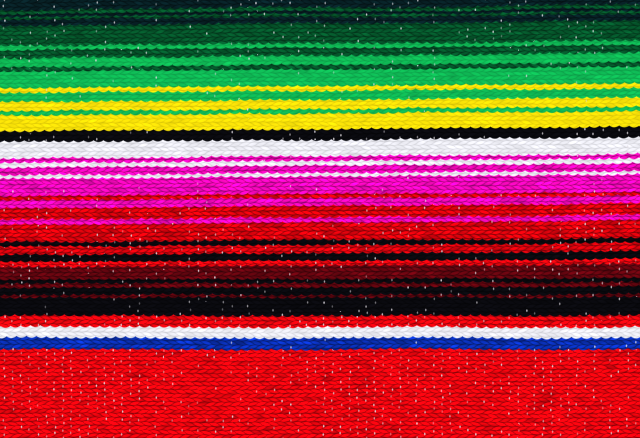
This texture is drawn by a Shadertoy shader. Its source:

```glsl
// A striped woven blanket: horizontal colour bands with scalloped edges,
// slanted yarn relief, and pale warp threads peeking through the weft.
// Bands are blended edge by edge; gradient noise adds sag, streaks and wear.

const float WARP_PITCH = 52.0;     // warp columns per canvas height
const float WEFT_PITCH = 108.0;    // yarn rows per canvas height
const float SPECK_PITCH = 60.0;    // speck rows per canvas height
const float SCALLOP = 0.0040;      // depth of the bumps on band edges
const float EDGE_WANDER = 0.0028;  // slow drift of each band edge
const float TILT = 0.011;          // rise of the upper bands to the right
const float SAG = 0.004;           // bend shared by all bands
const float RELIEF_DARK = 0.52;    // yarn shading on deep colours
const float RELIEF_PALE = 0.14;    // yarn shading on pale colours
const float STREAK = 0.22;         // uneven dye along the yarn
const vec3 WARP_COLOR = vec3(0.88, 0.86, 0.88);

const int NAVY = 0, PINE = 1, GREEN = 2, YELLOW = 3, BLACK = 4, WHITE = 5,
          PINK = 6, RED = 7, MAROON = 8, BLUE = 9, CRIMSON = 10;

// Yarn colour, with the density of warp specks in alpha
const vec4 YARN[11] = vec4[11](
    vec4(0.03, 0.13, 0.15, 0.22), vec4(0.02, 0.34, 0.17, 0.25),
    vec4(0.06, 0.74, 0.34, 0.10), vec4(0.99, 0.90, 0.03, 0.02),
    vec4(0.04, 0.04, 0.06, 0.22), vec4(0.94, 0.94, 0.97, 0.00),
    vec4(1.00, 0.03, 0.76, 0.06), vec4(0.98, 0.02, 0.06, 0.48),
    vec4(0.40, 0.02, 0.06, 0.26), vec4(0.04, 0.19, 0.72, 0.08),
    vec4(0.88, 0.01, 0.05, 0.28));

// Top of each band, in thousandths of the height below the upper rim
const int BANDS = 42;
const float BAND_TOP[BANDS] = float[BANDS](
    0., 17., 25., 32., 38., 53., 99., 108., 127., 148., 158.,
    196., 207., 228., 249., 259., 295., 319., 357., 367., 378.,
    395., 403., 443., 452., 470., 496., 508., 548., 559., 578.,
    595., 606., 637., 646., 656., 673., 679., 721., 747., 772., 798.);
const int BAND_YARN[BANDS] = int[BANDS](
    NAVY, PINE, NAVY, PINE, NAVY, PINE, GREEN, PINE, GREEN, PINE, GREEN,
    YELLOW, GREEN, YELLOW, GREEN, YELLOW, BLACK, WHITE, PINK, WHITE, PINK,
    WHITE, PINK, CRIMSON, PINK, CRIMSON, PINK, CRIMSON, BLACK, CRIMSON, BLACK,
    RED, MAROON, BLACK, MAROON, BLACK, MAROON, BLACK, RED, WHITE, BLUE, RED);

float hash(vec2 p) {
    vec3 q = fract(p.xyx * vec3(0.1031, 0.1030, 0.0973));
    q += dot(q, q.yzx + 33.33);
    return fract((q.x + q.y) * q.z);
}

float gradientDot(vec2 cell, vec2 offset) {
    float angle = 6.2832 * hash(cell);
    return dot(vec2(cos(angle), sin(angle)), offset);
}

float gradientNoise(vec2 p) {
    vec2 i = floor(p), f = fract(p);
    vec2 u = f * f * f * (f * (f * 6.0 - 15.0) + 10.0);
    vec2 e = vec2(0.0, 1.0);
    float low = mix(gradientDot(i, f), gradientDot(i + e.yx, f - e.yx), u.x);
    float high = mix(gradientDot(i + e, f - e), gradientDot(i + 1.0, f - 1.0), u.x);
    return mix(low, high, u.y);
}

// Blend the bands in order, each with its own bumpy edge
vec4 bandYarn(float x, float depth, float blur) {
    vec4 yarn = YARN[BAND_YARN[0]];
    for (int i = 1; i < BANDS; i++) {
        float id = float(i);
        float bump = abs(sin(3.1416 * (x * WARP_PITCH * 0.85 + hash(vec2(id, 7.0))))) - 0.6;
        float drift = gradientNoise(vec2(x * 9.0, id * 5.37));
        float edge = 0.001 * BAND_TOP[i] + SCALLOP * bump + EDGE_WANDER * drift;
        yarn = mix(yarn, YARN[BAND_YARN[i]], smoothstep(-blur, blur, depth - edge));
    }
    return yarn;
}

// Slanted lozenges whose lean flips on every row: 0 in a gap, 1 on the yarn
float yarnRelief(vec2 p) {
    vec2 q = p * vec2(WARP_PITCH, WEFT_PITCH);
    float row = floor(q.y);
    float lean = mod(row, 2.0) * 2.0 - 1.0;
    q.x += 0.5 * row + 0.7 * lean * (fract(q.y) - 0.5);
    float body = 1.0 - smoothstep(0.22, 0.68, length(fract(q) - 0.5));
    return body * mix(0.65, 1.1, hash(floor(q)));
}

// Pale dots between the weft yarns, staggered from column to column
float warpSpecks(vec2 p, float density, float pixel) {
    vec2 pitch = vec2(WARP_PITCH, SPECK_PITCH);
    vec2 q = p * pitch;
    q.y += 0.5 * mod(floor(q.x), 2.0);
    vec2 cell = floor(q);
    vec2 jitter = 0.25 * (vec2(hash(cell + 3.1), hash(cell + 8.7)) - 0.5);
    vec2 d = (fract(q) - 0.5 - jitter) / pitch;
    float dist = length(d * vec2(1.5, 1.0)) - 0.0026;
    float patchy = 1.0 + 1.2 * gradientNoise(p * 4.0 + 20.0);
    float present = step(hash(cell + 41.0), density * patchy);
    return present * (1.0 - smoothstep(-pixel, pixel, dist)) * mix(0.35, 0.9, hash(cell + 17.0));
}

void mainImage(out vec4 fragColor, in vec2 fragCoord) {
    vec2 p = fragCoord / iResolution.y;
    float pixel = 1.0 / iResolution.y;
    float across = fragCoord.x / iResolution.x - 0.5;

    // Sag of the cloth
    float depth = 1.0 - p.y;
    depth += TILT * across * (1.0 - smoothstep(0.5, 0.75, depth));
    depth += SAG * gradientNoise(vec2(p.x * 3.0, p.y * 2.5));
    vec2 cloth = vec2(p.x, depth);

    // Dyed yarn, shaded by its relief
    vec4 yarn = bandYarn(p.x, depth, 0.9 * pixel);
    float luma = dot(yarn.rgb, vec3(0.21, 0.72, 0.07));
    float relief = mix(RELIEF_DARK, RELIEF_PALE, smoothstep(0.15, 0.65, luma));
    vec3 color = yarn.rgb * (1.0 + relief * (yarnRelief(cloth) - 0.75));
    float streak = gradientNoise(cloth * vec2(14.0, 130.0)) + gradientNoise(cloth * vec2(45.0, 90.0));
    color *= 1.0 + STREAK * streak * (1.0 - 0.7 * smoothstep(0.2, 0.7, luma));

    // Warp showing through
    color = mix(color, WARP_COLOR, warpSpecks(cloth, yarn.a, pixel));
    fragColor = vec4(clamp(color, 0.0, 1.0), 1.0);
}
```
